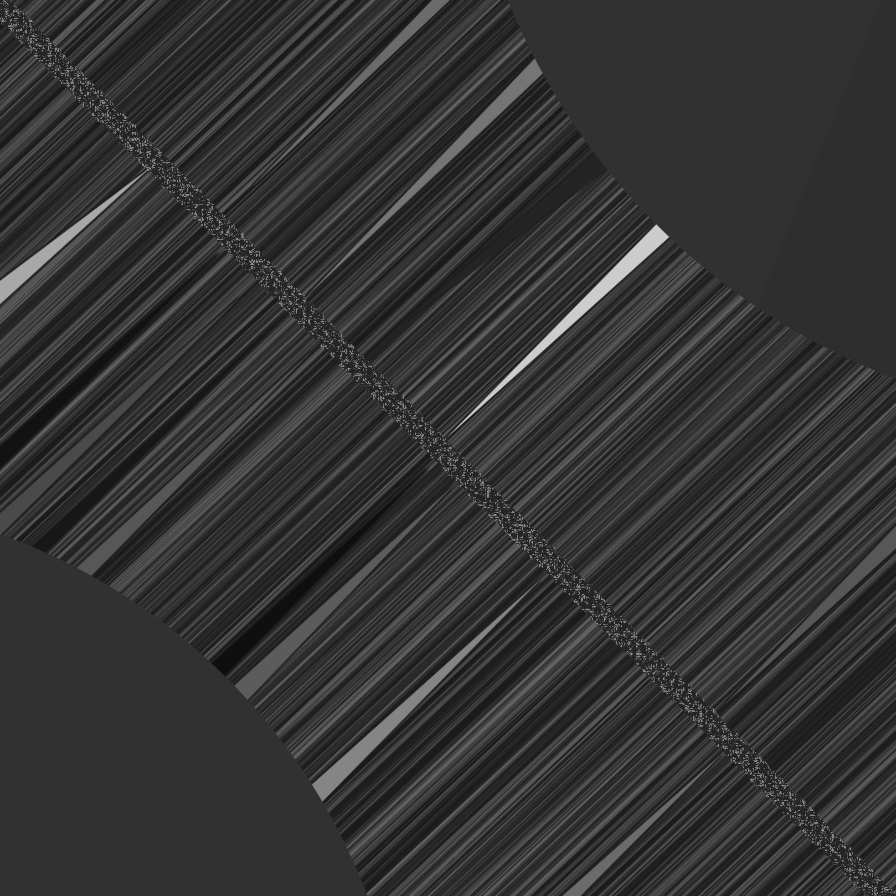
Write a Shadertoy shader that draws this background.

```glsl
// Fanned grey streaks run outward on both sides of a speckled diagonal seam,
// cut off by two flat discs in opposite corners. The streaks are layers of
// jittered cells along the seam, with a few stronger wedges laid on top.

const vec2  SEAM_NORMAL  = vec2(0.7106, 0.7036);
const float SEAM_OFFSET  = 0.6994;
const float SEAM_WIDTH   = 0.0125;
const float SPECKLE_FREQ = 190.0;
const float STREAK_SKEW  = 0.025;
const float STREAK_FREQ  = 20.0;
const float STREAK_STEP  = 1.42;   // frequency ratio between layers
const int   LAYERS       = 7;
const vec3  DISC_UPPER   = vec3(1.265, 1.282, 0.753);  // centre, radius
const vec3  DISC_LOWER   = vec3(-0.233, -0.243, 0.6875);
const float DISC_GREY    = 0.194;
const float SHADE_GREY   = 0.180;
const vec3  TINT         = vec3(1.0, 1.0, 0.995);

float hash(vec2 p) {
    vec3 q = fract(vec3(p.xyx) * 0.1031);
    q += dot(q, q.yzx + 33.33);
    return fract((q.x + q.y) * q.z);
}

vec2 gradient(vec2 cell) {
    float angle = 6.2832 * hash(cell + 71.0);
    return vec2(cos(angle), sin(angle));
}

float gradientNoise(vec2 p) {
    vec2 i = floor(p), f = fract(p);
    vec2 u = f * f * f * (f * (f * 6.0 - 15.0) + 10.0);
    vec2 e = vec2(1.0, 0.0);
    float low  = mix(dot(gradient(i), f), dot(gradient(i + e), f - e), u.x);
    float high = mix(dot(gradient(i + e.yx), f - e.yx),
                     dot(gradient(i + e.xx), f - e.xx), u.x);
    return mix(low, high, u.y);
}

// Coverage of the region where a signed distance is negative.
float fill(float dist, float px) {
    return clamp(0.5 - dist / px, 0.0, 1.0);
}

// Random streaks; s runs along the seam, d is the distance across it.
float streaks(float s, float d, float px) {
    float grey = 0.19;
    float side = d < 0.0 ? 37.0 : 0.0;
    float reach = clamp(abs(d) / 0.3, 0.0, 1.3);
    float freq = STREAK_FREQ;
    for (int k = 0; k < LAYERS; k++) {
        float layer = float(k);
        float x = s * freq + 100.0 + layer * 0.37;
        vec2 id = vec2(floor(x), layer * 7.0 + side);
        float r1 = hash(id), r2 = hash(id + 113.0);
        float r3 = hash(id + 251.0), r4 = hash(id + 419.0);
        float drift = (r4 - 0.5) * 0.25 * reach;
        float halfWidth = mix(0.10 + 0.22 * r1, 0.06 + 0.30 * r2, reach);
        float offset = fract(x) - 0.5 - drift;
        float cover = fill((abs(offset) - halfWidth) / freq, px);
        float tone = 0.095 + 0.31 * r3 * r3;
        grey = mix(grey, tone, cover * (0.55 + 0.4 * r2));
        // A fine light or dark rim along one edge
        float rim = fill(abs(offset - halfWidth) / freq - 0.0007, px);
        grey = mix(grey, r1 > 0.72 ? 0.43 : 0.11, rim * 0.5);
        freq *= STREAK_STEP;
    }
    return grey;
}

// Paints a wedge that opens from tip towards end, with a dark rim.
void wedge(inout float grey, vec2 p, vec2 tip, vec2 end, float halfWidth,
           float tone, float px) {
    vec2 axis = end - tip, q = p - tip;
    float h = dot(q, axis) / dot(axis, axis);
    float across = abs(q.x * axis.y - q.y * axis.x) / length(axis);
    float dist = across - halfWidth * h;
    float ahead = smoothstep(0.0, 0.03, h);
    grey = mix(grey, 0.11, fill(dist - 0.0025, px) * ahead * 0.75);
    grey = mix(grey, tone, fill(dist, px) * ahead);
}

void mainImage(out vec4 fragColor, in vec2 fragCoord) {
    vec2 p = fragCoord / iResolution.y;
    float px = 1.3 / iResolution.y;
    float d = dot(p, SEAM_NORMAL) - SEAM_OFFSET;
    float s = dot(p, vec2(SEAM_NORMAL.y, -SEAM_NORMAL.x)) - STREAK_SKEW * d;
    float grey = streaks(s, d, px);

    // Stronger wedges above the seam
    if (d > 0.0) {
        wedge(grey, p, vec2(0.450, 0.640), vec2(0.670, 0.820), 0.010, 0.14, px);
        wedge(grey, p, vec2(0.280, 0.790), vec2(0.492, 1.000), 0.007, 0.42, px);
        wedge(grey, p, vec2(0.341, 0.668), vec2(0.599, 0.924), 0.009, 0.46, px);
        wedge(grey, p, vec2(0.497, 0.510), vec2(0.736, 0.739), 0.010, 0.80, px);
        wedge(grey, p, vec2(0.807, 0.212), vec2(1.000, 0.400), 0.009, 0.34, px);
    } else { // and below it
        wedge(grey, p, vec2(0.169, 0.814), vec2(0.000, 0.674), 0.010, 0.66, px);
        wedge(grey, p, vec2(0.247, 0.720), vec2(0.000, 0.490), 0.009, 0.07, px);
        wedge(grey, p, vec2(0.270, 0.670), vec2(0.000, 0.415), 0.009, 0.29, px);
        wedge(grey, p, vec2(0.325, 0.655), vec2(0.045, 0.388), 0.008, 0.09, px);
        wedge(grey, p, vec2(0.350, 0.610), vec2(0.094, 0.362), 0.009, 0.34, px);
        wedge(grey, p, vec2(0.480, 0.480), vec2(0.245, 0.254), 0.010, 0.06, px);
        wedge(grey, p, vec2(0.508, 0.460), vec2(0.267, 0.225), 0.011, 0.36, px);
        wedge(grey, p, vec2(0.605, 0.355), vec2(0.354, 0.115), 0.011, 0.52, px);
        wedge(grey, p, vec2(0.807, 0.160), vec2(0.638, 0.000), 0.007, 0.42, px);
    }

    // Speckled seam with a ragged edge
    float grain = gradientNoise(p * SPECKLE_FREQ);
    float fine = gradientNoise(p * SPECKLE_FREQ * 1.9 + 17.0);
    float speckle = 0.14 + 0.40 * smoothstep(0.12, 0.50, abs(fine) + 0.4 * grain);
    grey = mix(grey, speckle, fill(abs(d) - SEAM_WIDTH - 0.003 * grain, px));

    // Flat corner discs, the upper one with a faint shaded sector
    float shade = fill(dot(p - vec2(0.983, 1.0), vec2(-0.927, 0.374)), px);
    float upper = fill(length(p - DISC_UPPER.xy) - DISC_UPPER.z, px);
    float lower = fill(length(p - DISC_LOWER.xy) - DISC_LOWER.z, px);
    grey = mix(grey, mix(DISC_GREY, SHADE_GREY, shade), upper);
    grey = mix(grey, DISC_GREY, lower);
    fragColor = vec4(grey * TINT, 1.0);
}
```
